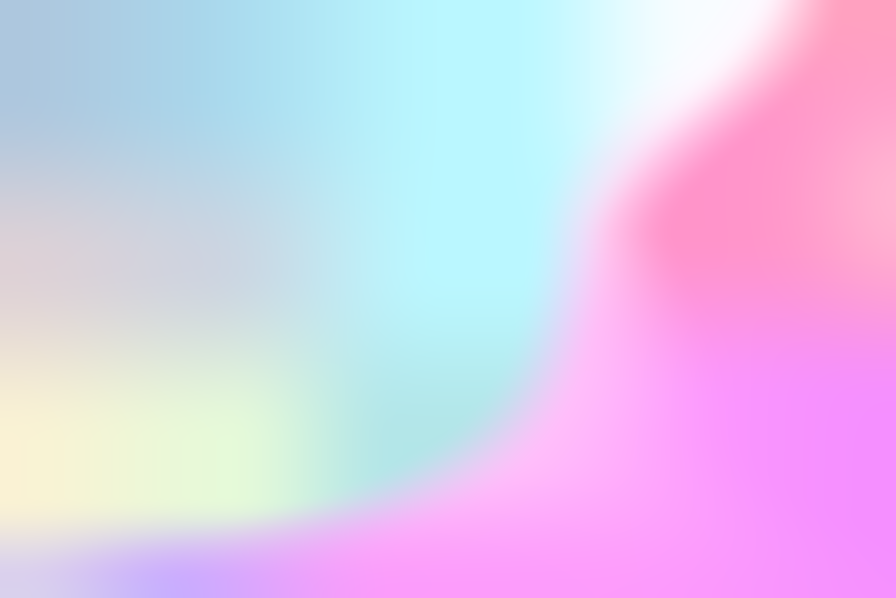
A WebGL 2 fragment shader for this background:

```glsl
#version 300 es
precision highp float;

uniform vec2 u_resolution;
out vec4 fragColor;

// Soft transition from a to b while v runs from lo to hi
vec3 blend(vec3 a, vec3 b, float lo, float hi, float v) {
    return mix(a, b, smoothstep(lo, hi, v));
}

float glow(vec2 p, vec2 centre, vec2 radius) {
    vec2 q = (p - centre) / radius;
    return exp(-dot(q, q));
}

// Approximate signed distance to the sweeping fold, positive on the pink side
float foldDistance(vec2 uv, float aspect) {
    float tail = 0.64 * exp(-7.5 * uv.y);
    float s = clamp((uv.y - 0.6) / 0.45, 0.0, 1.0);
    float lean = 0.2 * s * s * (3.0 - 2.0 * s);
    float slope = 7.5 * tail + 1.2 * s * (1.0 - s) / 0.45;
    float offset = uv.x - (0.66 - tail + lean);
    return aspect * offset / length(vec2(1.0, aspect * slope));
}

// Cool side: blue sky over dusk, cream and lime, with a violet base
vec3 coolField(vec2 uv) {
    vec3 cyan = vec3(0.73, 0.97, 1.0);
    vec3 sky = blend(vec3(0.68, 0.78, 0.87), vec3(0.66, 0.85, 0.93), 0.0, 0.3, uv.x);
    sky = blend(sky, cyan, 0.2, 0.52, uv.x);
    float haze = smoothstep(0.56, 0.78, uv.x) * smoothstep(0.4, 0.8, uv.y);
    sky = mix(sky, vec3(0.97, 0.99, 1.0), haze);

    vec3 dusk = blend(vec3(0.87, 0.82, 0.84), vec3(0.80, 0.83, 0.88), 0.0, 0.28, uv.x);
    dusk = blend(dusk, cyan, 0.22, 0.5, uv.x);
    dusk = mix(dusk, sky, haze);

    vec3 meadow = blend(vec3(0.98, 0.95, 0.83), vec3(0.90, 0.98, 0.85), 0.0, 0.28, uv.x);
    meadow = blend(meadow, vec3(0.70, 0.90, 0.91), 0.25, 0.45, uv.x);

    vec3 base = blend(vec3(0.85, 0.82, 0.93), vec3(0.77, 0.68, 1.0), 0.02, 0.22, uv.x);

    vec3 colour = blend(base, meadow, 0.03, 0.17, uv.y);
    colour = blend(colour, dusk, 0.26, 0.56, uv.y);
    return blend(colour, sky, 0.55, 0.85, uv.y);
}

// Warm side: rose above magenta, with a pale glow on the right
vec3 warmField(vec2 uv) {
    vec3 magenta = blend(vec3(1.0, 0.61, 0.99), vec3(0.96, 0.56, 1.0), 0.65, 1.0, uv.x);
    vec3 rose = blend(vec3(1.0, 0.58, 0.79), vec3(1.0, 0.63, 0.75), 0.75, 1.0, uv.y);
    vec3 colour = blend(magenta, rose, 0.32, 0.62, uv.y);
    return mix(colour, vec3(1.0, 0.71, 0.82), glow(uv, vec2(1.01, 0.67), vec2(0.1, 0.17)));
}

// Light rim along the fold, whitening upward
vec3 rimColour(float y) {
    vec3 colour = blend(vec3(0.98, 0.61, 0.98), vec3(1.0, 0.76, 0.98), 0.0, 0.24, y);
    colour = blend(colour, vec3(1.0, 0.87, 0.97), 0.42, 0.72, y);
    return blend(colour, vec3(1.0, 0.97, 1.0), 0.72, 0.9, y);
}

void main() {
    vec2 uv = gl_FragCoord.xy / u_resolution;
    float d = foldDistance(uv, u_resolution.x / u_resolution.y);

    float rimWidth = mix(0.28, 0.13, smoothstep(0.3, 0.7, uv.y));
    vec3 warm = blend(rimColour(uv.y), warmField(uv), -0.02, rimWidth, d);

    // The fold fades out toward the lower left corner
    float tailFade = mix(smoothstep(0.15, 0.45, uv.x), 1.0, smoothstep(0.0, 0.2, uv.y));
    float mask = smoothstep(-0.1, 0.05, d) * tailFade;

    fragColor = vec4(mix(coolField(uv), warm, mask), 1.0);
}
```
